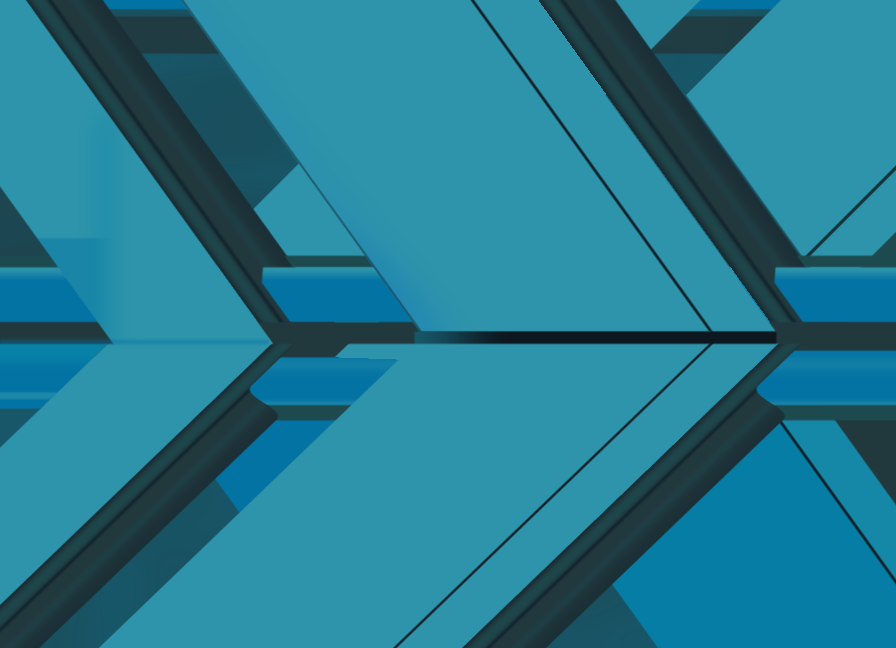
This background is drawn by a WebGL 2 fragment shader. Its source:

```glsl
#version 300 es
precision highp float;
// Teal facade of slanted panels, dark window frames and blue sills, meeting in chevrons.
uniform vec2 u_resolution;
out vec4 outColor;

const vec3 PANEL = vec3(0.18, 0.58, 0.67);
const vec3 BLUE = vec3(0.01, 0.45, 0.64);
const vec3 SKY = vec3(0.03, 0.51, 0.65);
const vec3 GLASS = vec3(0.09, 0.34, 0.41);
const vec3 FRAME = vec3(0.13, 0.22, 0.24);
const vec3 MOSS = vec3(0.11, 0.29, 0.31);
const vec3 INK = vec3(0.06, 0.13, 0.16);

float soft;

float above(float x, float edge) { return smoothstep(edge - soft, edge + soft, x); }
float band(float x, float lo, float hi) { return above(x, lo) * (1.0 - above(x, hi)); }
float glow(float x, float width) { return exp(-x * x / (width * width)); }

float hash(vec2 p) { return fract(sin(dot(p, vec2(12.9, 78.2))) * 43758.5); }
float noise(vec2 p) {
  vec2 i = floor(p), f = fract(p);
  f = f * f * (3.0 - 2.0 * f);
  return mix(mix(hash(i), hash(i + vec2(1, 0)), f.x),
             mix(hash(i + vec2(0, 1)), hash(i + 1.0), f.x), f.y);
}

void paint(inout vec3 c, vec3 ink, float mask) { c = mix(c, ink, clamp(mask, 0.0, 1.0)); }

// Ribbed frame profile; t runs across the frame from 0 to 1
vec3 frameColor(float t) {
  vec3 c = mix(FRAME, INK, 0.35 * smoothstep(0.5, 1.0, t));
  c = mix(c, MOSS, 0.8 * glow(t - 0.17, 0.1));
  c = mix(c, INK, 0.8 * glow(t - 0.31, 0.035) + 0.6 * glow(t, 0.06));
  return mix(c, MOSS, 0.4 * glow(t - 0.65, 0.08));
}

// Upper half: u is constant along edges falling to the right
vec3 upperHalf(vec2 p, float u) {
  float rise = p.x + p.y;
  vec3 c = mix(GLASS, FRAME, 0.3 * noise(p * vec2(1.0, 4.0)));
  paint(c, FRAME, band(p.y, 0.14, 0.46) * 0.85);
  paint(c, BLUE, band(p.y, -1.0, 0.08));
  paint(c, FRAME, above(p.y, 1.5) * (1.0 - above(p.x, 1.0)) * 0.5);
  // Lit panes behind the frames
  float pane = above(u, 0.84) * above(rise, 3.96) * (1.0 - above(rise, 6.0));
  pane += above(u, 5.29) * above(rise, 6.69);
  paint(c, PANEL, pane);
  paint(c, INK, band(rise, 9.09, 9.13) * above(u, 5.29) * 0.85);
  paint(c, MOSS, above(rise, 9.66));
  // Frames repeat with the bay width
  float bay = mod(u - 0.22, 4.39);
  paint(c, frameColor(bay / 0.66), (1.0 - above(bay, 0.66)) * above(u, 0.22));
  // Sills
  float open = 1.0 - band(bay, -1.0, 0.64) * step(0.0, u);
  paint(c, MOSS, band(p.y, 2.19, 2.29) * open);
  paint(c, mix(PANEL, BLUE, smoothstep(2.29, 2.42, p.y)),
        band(p.y, 2.29, 2.76) * max(above(bay, 0.28 + 0.8 * max(0.0, 2.42 - p.y)), step(u, 0.0)));
  paint(c, FRAME, above(p.y, 2.76));
  // Left panel with a boxy blue shade
  vec3 side = mix(PANEL, BLUE, 0.45 * band(p.y, 2.04, 3.0) * (1.0 - smoothstep(0.75, 1.0, p.x)));
  side = mix(side, SKY, 0.25 * glow(p.x - 0.9, 0.15) * smoothstep(0.8, 1.2, p.y));
  paint(c, side, band(u, -1.15, 0.22));
  // Centre panel, shaded along its left edge
  float shade = glow(u - 1.55, 0.28) * (0.15 + 0.4 * glow(p.y - 2.5, 0.5));
  float centre = band(u, 1.55, 4.6) * (1.0 - above(p.y, 2.84));
  paint(c, mix(PANEL, vec3(0.1, 0.5, 0.71), shade), centre);
  paint(c, INK, centre * (band(u, 4.03, 4.06) + 0.5 * band(u, 1.54, 1.57)));
  // Dark joint beneath the centre panel
  vec3 joint = mix(GLASS, vec3(0.05, 0.09, 0.12), smoothstep(3.5, 4.4, p.x));
  paint(c, joint, above(p.y, 2.84) * band(p.x, 3.55, 6.65));
  return c;
}

// Lower half: v is constant along edges falling to the left
vec3 lowerHalf(vec2 p, float u, float v) {
  vec3 c = mix(GLASS, FRAME, 0.25 * noise(p * 2.0));
  // Blue panes, their cut corners and the far right seam
  float right = above(v, 6.0);
  paint(c, mix(BLUE, SKY, right * 0.7), above(u, mix(-1.11, 1.64, right)));
  paint(c, mix(SKY, PANEL, 0.35), above(u, 4.09) * right);
  paint(c, INK, band(u, 4.07, 4.1) * right);
  paint(c, FRAME, above(u, 4.56) * right);
  // Sills with a mossy lower lip
  paint(c, MOSS, band(p.y, 3.46, 3.6));
  paint(c, mix(BLUE, PANEL, 0.35 * glow(p.y - 3.12, 0.07) + 0.5 * glow(p.y - 3.46, 0.03)),
        band(p.y, 3.06 - 0.06 * right, 3.47));
  paint(c, FRAME, (1.0 - above(p.y, 3.06 - 0.06 * right)) * above(v, 2.3));
  // Frames repeat with the bay width and step in under the sills
  float bay = mod(v - 2.32, 4.34);
  float width = mix(0.2, 0.72, smoothstep(3.3, 3.6, p.y));
  paint(c, frameColor(bay / 0.72), (1.0 - above(bay, width)) * above(v, 2.32));
  // Far left window bands
  float left = 1.0 - above(v, 0.92);
  paint(c, mix(SKY, BLUE, smoothstep(3.0, 3.2, p.y)), left);
  paint(c, GLASS, left * above(p.y, 3.5));
  paint(c, PANEL, left * band(p.y, 3.36, 3.42) * 0.6);
  // Light panels and seam
  paint(c, PANEL, band(v, 0.92, 2.32));
  float edge = mix(2.98, 3.55, above(p.y, 3.07));
  float centre = band(v, edge, 6.66);
  paint(c, PANEL, centre);
  paint(c, INK, centre * band(v, 6.07, 6.1));
  return c;
}

void main() {
  // Top-down units: the canvas is 5.55 high
  vec2 p = vec2(gl_FragCoord.x, u_resolution.y - gl_FragCoord.y) / u_resolution.y * 5.55;
  soft = max(0.012, 4.0 / u_resolution.y);
  float u = p.x - 0.72 * p.y;
  float v = p.x + 1.04 * (p.y - 2.95);
  vec3 c = mix(upperHalf(p, u), lowerHalf(p, u, v), above(p.y, 2.945));
  paint(c, BLUE, glow(p.y - 2.93, 0.025) * band(p.x, 0.0, 2.3) * 0.4);
  outColor = vec4(c, 1.0);
}
```
